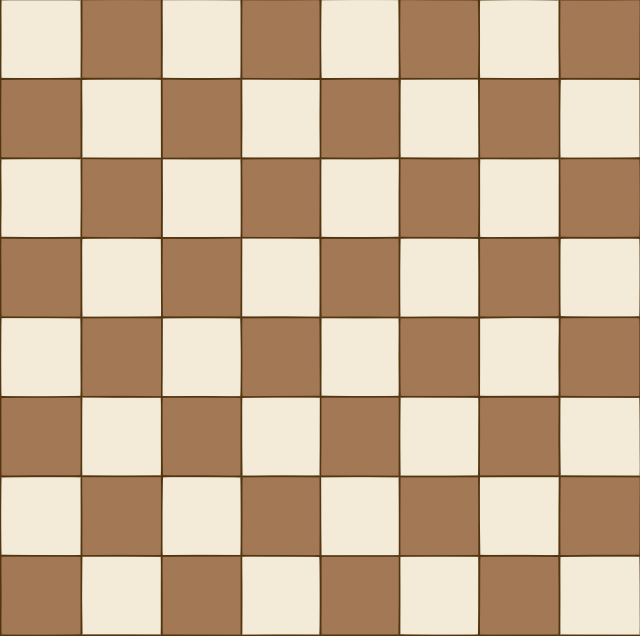
Give the GLSL for this pattern, as a WebGL 1 fragment shader.

```glsl
precision highp float;

uniform vec2 u_resolution;

#define CELLS 8.0
#define LINE_WIDTH 0.0225
#define WIDTH_VARIATION 0.005
#define WOBBLE 0.004
#define END_FLARE 0.009
#define COLUMN_DRIFT 0.017
#define LINE_SHIFT vec2(0.006, 0.008)
#define KNOTS_PER_CELL 2.0
#define BROWN vec3(0.64, 0.47, 0.33)
#define CREAM vec3(0.953, 0.922, 0.843)
#define INK vec3(0.32, 0.21, 0.07)

float hash(vec2 p) {
  return fract(sin(dot(p, vec2(12.99, 78.23))) * 4375.85);
}

// Smooth noise along a line, wrapping after one canvas length.
float lineNoise(float along, float seed) {
  float knots = CELLS * KNOTS_PER_CELL;
  float t = along * KNOTS_PER_CELL;
  float knot = floor(t);
  float a = hash(vec2(mod(knot, knots), seed));
  float b = hash(vec2(mod(knot + 1.0, knots), seed));
  return mix(a, b, smoothstep(0.0, 1.0, t - knot)) - 0.5;
}

// Half width of a hand-inked stroke, swelling at some cell corners.
float strokeHalfWidth(float along, float seed) {
  float segment = mod(floor(along), CELLS);
  float nearEnd = pow(abs(2.0 * fract(along) - 1.0), 10.0);
  float flare = END_FLARE * nearEnd * hash(vec2(segment, seed + 5.3));
  float variation = WIDTH_VARIATION * lineNoise(along, seed + 9.1);
  return 0.5 * (LINE_WIDTH + variation + flare);
}

// Fraction of a pixel covered by a stroke.
float coverage(float dist, float halfWidth, float pixel) {
  float low = max(dist - 0.5 * pixel, -halfWidth);
  float high = min(dist + 0.5 * pixel, halfWidth);
  return clamp((high - low) / pixel, 0.0, 1.0);
}

void main() {
  vec2 grid = CELLS * gl_FragCoord.xy / u_resolution;
  vec2 pixel = CELLS / u_resolution;

  // Nearest column and row lines, slightly out of true.
  vec2 nearest = floor(grid + 0.5);
  vec2 seed = mod(nearest, CELLS) + vec2(1.7, 23.4);
  vec2 offset = LINE_SHIFT;
  offset.x += COLUMN_DRIFT * sin(6.28319 * nearest.x / CELLS);
  offset += WOBBLE * vec2(lineNoise(grid.y, seed.x), lineNoise(grid.x, seed.y));
  vec2 shifted = grid - offset;

  // Alternating squares.
  vec2 cell = floor(shifted);
  float light = mod(cell.x + cell.y, 2.0);
  vec3 color = mix(BROWN, CREAM, step(0.5, light));

  // Ink lines over the joins.
  vec2 dist = shifted - nearest;
  float column = coverage(dist.x, strokeHalfWidth(shifted.y, seed.x), pixel.x);
  float row = coverage(dist.y, strokeHalfWidth(shifted.x, seed.y), pixel.y);
  color = mix(color, INK, max(column, row));

  gl_FragColor = vec4(color, 1.0);
}
```
